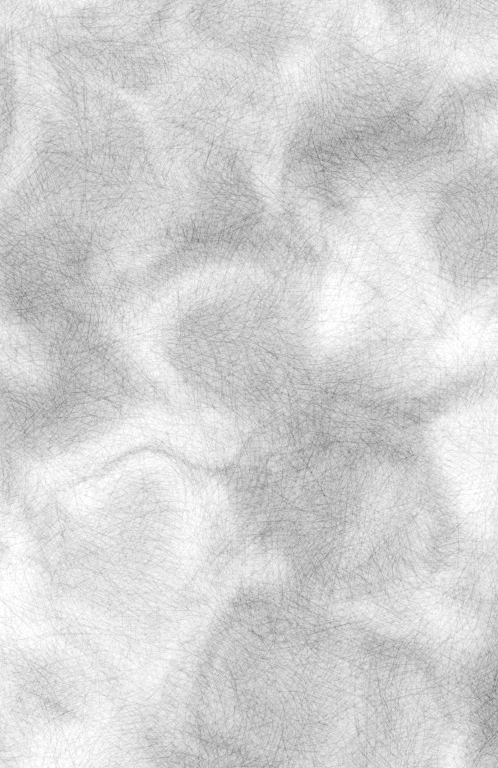
Reproduce this texture procedurally as a WebGL 2 fragment shader.

```glsl
#version 300 es
precision highp float;
// Fine grey hair strokes, layered at many angles, gathered into soft clouds.

uniform vec2 u_resolution;
out vec4 fragColor;

const float PAPER = 0.934;          // sheet brightness between the strokes
const float PRESSURE = 0.0195;      // ink of one average stroke
const float SHADE = 0.135;          // strength of the soft clouds
const float GATHERING = 0.4;        // how far strokes darken inside clouds
const int LAYERS = 30;
const float GOLDEN_ANGLE = 2.39996;
const float SPACING = 0.006;        // distance between strokes of a layer
const float STROKE_LENGTH = 0.22;
const float HALF_WIDTH = 0.0006;
const float BEND_SCALE = 13.0;      // curl of the strokes
const float BEND_AMOUNT = 0.046;
const float CLOUD_SCALE = 6.5;
const float CLOUD_CONTRAST = 3.8;
const float CREASE_AMOUNT = 0.6;
const float ALIGNMENT = 0.25;       // how far strokes favour the local flow

float hash(vec2 p) {
    return fract(sin(dot(p, vec2(127.1, 311.7))) * 43758.5453);
}

float noise(vec2 p) {
    vec2 i = floor(p), f = fract(p);
    f = f * f * (3.0 - 2.0 * f);
    return mix(mix(hash(i), hash(i + vec2(1, 0)), f.x),
               mix(hash(i + vec2(0, 1)), hash(i + vec2(1, 1)), f.x), f.y);
}

mat2 rotation(float a) {
    return mat2(cos(a), sin(a), -sin(a), cos(a));
}

float fbm(vec2 p) {
    float sum = 0.0, amp = 0.5;
    for (int i = 0; i < 4; i++) {
        sum += amp * noise(p);
        p = rotation(0.65) * p * 2.03 + 7.3;
        amp *= 0.55;
    }
    return sum / 1.01;
}

// A narrow dark fold that appears only in places.
float crease(vec2 q) {
    float ridge = pow(1.0 - abs(2.0 * noise(q) - 1.0), 10.0);
    return ridge * smoothstep(0.45, 0.8, noise(q * 1.3 + 63.0));
}

// Cloud shade around zero: warped noise plus creases at two sizes.
float cloudShade(vec2 p) {
    vec2 q = rotation(0.4) * p * CLOUD_SCALE;
    vec2 warp = vec2(noise(q * 1.2 + 3.1), noise(q * 1.2 + 19.7)) - 0.5;
    q += 0.9 * warp;
    float cloud = CLOUD_CONTRAST * (fbm(q) - 0.5) - 0.07;
    cloud += CREASE_AMOUNT * (crease(q * 0.9 + 41.0) + 0.7 * crease(q * 1.9 + 11.0));
    return 1.1 * tanh(cloud / 1.1);
}

// One set of bowed strokes running along x, offset per row.
float strokeLayer(vec2 p, float seed, float pixel) {
    p.y += BEND_AMOUNT * noise(p * BEND_SCALE + seed * 5.7);
    float row = floor(p.y / SPACING);
    float peak = min(1.0, 2.0 * HALF_WIDTH / pixel);
    float ink = 0.0;
    for (int k = -1; k <= 1; k++) {
        float r = row + float(k);
        float along = p.x / STROKE_LENGTH + hash(vec2(r, seed + 0.37));
        vec2 id = vec2(floor(along) + seed * 13.0, r);
        float t = fract(along);
        float shift = hash(id) - 0.5;
        float bow = (hash(id + 0.51) - 0.5) * (4.0 * t * (1.0 - t) - 0.5) * 1.4;
        float tilt = (hash(id + 0.83) - 0.5) * (t - 0.5);
        float center = (r + 0.5 + shift + bow + tilt) * SPACING;
        float d = abs(p.y - center);
        float line = clamp((HALF_WIDTH + 0.5 * pixel - d) / pixel, 0.0, peak);
        float taper = smoothstep(0.0, 0.1, min(t, 1.0 - t));
        float heavy = hash(id + 0.29);
        ink += line * taper * (0.4 + 1.8 * heavy * heavy);
    }
    return ink;
}

void main() {
    float pixel = 1.0 / u_resolution.y;
    vec2 p = gl_FragCoord.xy * pixel;
    float flow = 6.2832 * noise(p * 6.0 + 87.0);

    float ink = 0.0;
    for (int i = 0; i < LAYERS; i++) {
        float seed = float(i) + 1.0;
        float angle = seed * GOLDEN_ANGLE;
        float favour = 1.0 + ALIGNMENT * cos(2.0 * (angle - flow));
        // Rotating the plane by -angle lays the strokes along angle.
        ink += favour * strokeLayer(rotation(-angle) * p, seed, pixel);
    }

    float shade = cloudShade(p);
    float grey = PAPER - SHADE * shade - PRESSURE * ink * (1.0 + GATHERING * shade);
    fragColor = vec4(vec3(clamp(grey, 0.0, 1.0)), 1.0);
}
```
